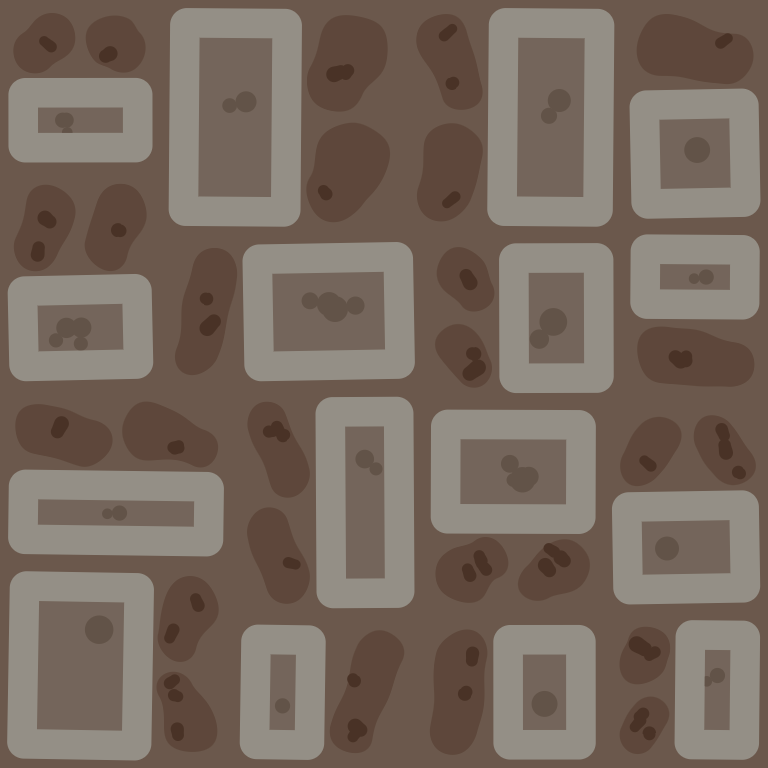
Reproduce this texture procedurally as a Shadertoy shader.

```glsl
// Framed rectangular stones set in brown mud, with pitted dark lumps in the gaps.

const int GRID = 4;             // stones per side
const float JITTER = 0.28;      // wall displacement, in cells
const float GAP = 0.011;        // mud margin inside each cell
const float FRAME = 0.0385;     // width of the pale stone border
const float CORNER = 0.022;     // outer corner radius
const float TILT = 0.022;       // largest stone rotation, radians
const float STRIP = 0.1;        // width of the mud strip holding lumps
const float MIN_STONE = 0.11;   // shortest stone left beside a strip

const vec3 MUD = vec3(0.418, 0.345, 0.297);
const vec3 STONE_FACE = vec3(0.455, 0.398, 0.355);
const vec3 STONE_FRAME = vec3(0.582, 0.562, 0.527);
const vec3 STONE_SPOT = vec3(0.385, 0.325, 0.282);
const vec3 LUMP = vec3(0.368, 0.280, 0.230);
const vec3 PIT = vec3(0.287, 0.198, 0.150);

// Integer hash: cell and salt to three values in 0..1
vec3 hash3(ivec2 cell, int salt) {
    uvec3 v = uvec3(cell, salt) * 1664525u + 1013904223u;
    v.x += v.y * v.z; v.y += v.z * v.x; v.z += v.x * v.y;
    v ^= v >> 16u;
    v.x += v.y * v.z; v.y += v.z * v.x; v.z += v.x * v.y;
    return vec3(v >> 8u) * exp2(-24.0);
}

float boxDistance(vec2 p, vec2 halfSize) {
    vec2 q = abs(p) - halfSize;
    return length(max(q, 0.0)) + min(max(q.x, q.y), 0.0);
}

// Capsule whose radius changes from ra to rb
float taperedCapsule(vec2 p, vec2 a, vec2 b, float ra, float rb) {
    vec2 ab = b - a;
    float t = clamp(dot(p - a, ab) / max(dot(ab, ab), 1e-6), 0.0, 1.0);
    return length(p - a - t * ab) - mix(ra, rb, smoothstep(0.0, 1.0, t));
}

float cover(float d) { return clamp(0.5 - d * iResolution.y, 0.0, 1.0); }

// Jittered grid vertex, held to the canvas border
vec2 wallPoint(ivec2 v) {
    vec2 shift = (hash3(v, 1).xy * 2.0 - 1.0) * JITTER;
    if (v.x == 0 || v.x == GRID) shift.x = 0.0;
    if (v.y == 0 || v.y == GRID) shift.y = 0.0;
    return (vec2(v) + shift) / float(GRID);
}

// Pinwheel tiling: vertices alternately carry vertical and horizontal walls
vec4 cellBounds(ivec2 c) {
    vec2 sw = wallPoint(c), se = wallPoint(c + ivec2(1, 0));
    vec2 ne = wallPoint(c + 1), nw = wallPoint(c + ivec2(0, 1));
    return (c.x + c.y) % 2 == 0 ? vec4(sw.x, se.y, ne.x, nw.y)
                                : vec4(nw.x, sw.y, se.x, ne.y);
}

vec3 drawStone(vec3 color, vec2 p, vec2 halfSize, ivec2 cell) {
    float angle = (hash3(cell, 2).x * 2.0 - 1.0) * TILT;
    p = mat2(cos(angle), sin(angle), -sin(angle), cos(angle)) * p;
    color = mix(color, STONE_FRAME, cover(boxDistance(p, halfSize - CORNER) - CORNER));
    vec2 inner = halfSize - FRAME;
    float face = cover(boxDistance(p, inner));
    color = mix(color, STONE_FACE, face);

    // Faint spots in touching pairs
    float spots = 1.0;
    for (int i = 0; i < 2; i++) {
        vec3 h = hash3(cell, 10 + i), k = hash3(cell, 20 + i);
        if (i == 1 && h.z < 0.7) continue;
        vec2 at = (h.xy * 2.0 - 1.0) * max(inner - 0.03, 0.0);
        float r = min(mix(0.012, 0.019, k.x), 0.6 * min(inner.x, inner.y));
        vec2 dir = vec2(cos(6.283 * k.y), sin(6.283 * k.y));
        spots = min(spots, length(p - at) - r);
        if (k.z < 0.75) spots = min(spots, length(p - at - dir * r * 1.6) - r * 0.7);
    }
    return mix(color, STONE_SPOT, face * cover(spots));
}

vec3 drawLump(vec3 color, vec2 p, vec2 room, ivec2 cell, int salt) {
    vec3 h = hash3(cell, salt);
    if (h.z < 0.5) p.x = -p.x;
    float side = min(room.x, room.y);
    float ra = side * mix(0.6, 0.94, h.x), rb = side * mix(0.6, 0.94, h.y);
    vec2 a = ra - room, b = room - rb;
    float wobble = 0.003 * sin(p.x * 70.0 + h.x * 40.0) * sin(p.y * 65.0 + h.y * 40.0);
    color = mix(color, LUMP, cover(taperedCapsule(p, a, b, ra, rb) + wobble));

    // Small dark pits, some stretched
    float pits = 1.0;
    for (int i = 0; i < 3; i++) {
        vec3 k = hash3(cell, salt + 100 + i), m = hash3(cell, salt + 200 + i);
        if (i > 0 && m.x < 0.5) continue;
        vec2 at = mix(a, b, k.x) + (k.yz - 0.5) * side * 0.8;
        vec2 reach = (m.yz - 0.5) * 0.022;
        float r = mix(0.007, 0.0105, m.y);
        pits = min(pits, taperedCapsule(p, at, at + reach, r, r * 0.9));
    }
    return mix(color, PIT, cover(pits));
}

void mainImage(out vec4 fragColor, in vec2 fragCoord) {
    vec2 p = fract(fragCoord / iResolution.y);

    // Find the cell around this point
    ivec2 cell = ivec2(0);
    vec4 bounds = vec4(0.0, 0.0, 1.0, 1.0);
    for (int i = 0; i < GRID * GRID; i++) {
        ivec2 c = ivec2(i % GRID, i / GRID);
        vec4 b = cellBounds(c);
        if (all(greaterThanEqual(p, b.xy)) && all(lessThan(p, b.zw))) { cell = c; bounds = b; }
    }

    // Cut a mud strip off one end, usually across the longer side
    vec2 lo = bounds.xy + GAP, hi = bounds.zw - GAP, size = hi - lo;
    vec3 h = hash3(cell, 3);
    bool cutX = size.x > size.y;
    if (h.x < 0.35 && min(size.x, size.y) > 0.2) cutX = !cutX;
    int axis = cutX ? 0 : 1, along = 1 - axis;
    float spare = size[axis] - MIN_STONE;
    float strip = spare < 0.05 ? 0.0 : min(STRIP * mix(0.85, 1.25, h.y), spare);
    vec2 stoneLo = lo, stoneHi = hi, mudLo = lo, mudHi = hi;
    if (h.z < 0.5) { stoneLo[axis] += strip; mudHi[axis] = stoneLo[axis]; }
    else { stoneHi[axis] -= strip; mudLo[axis] = stoneHi[axis]; }

    vec3 color = MUD;
    if (strip > 0.0) {
        int count = int(clamp(floor(size[along] / 0.12 + 0.5), 1.0, 3.0));
        vec2 slot = mudHi - mudLo;
        slot[along] /= float(count);
        for (int i = 0; i < count; i++) {
            vec2 center = mudLo + slot * 0.5;
            center[along] += slot[along] * float(i);
            color = drawLump(color, p - center, slot * 0.5 - 0.007, cell, 30 + i * 7);
        }
    }
    color = drawStone(color, p - 0.5 * (stoneLo + stoneHi), 0.5 * (stoneHi - stoneLo), cell);
    fragColor = vec4(color, 1.0);
}
```
